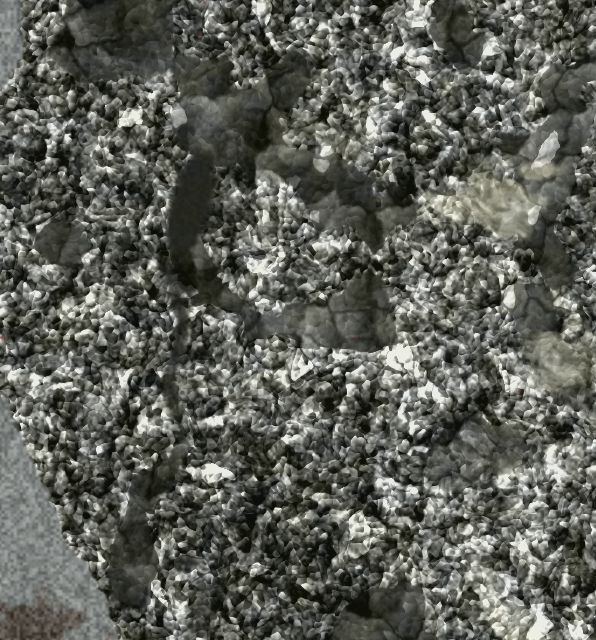
This texture is drawn by a Shadertoy shader. Its source:

```glsl
vec3 hash3(vec2 p) {
    vec3 q = fract(p.xyx * vec3(0.1031, 0.1030, 0.0973));
    q += dot(q, q.yxz + 33.33);
    return fract((q.xxy + q.yzz) * q.zyx);
}

float noise(vec2 p) {
    vec2 i = floor(p), f = fract(p);
    f = f * f * (3.0 - 2.0 * f);
    return mix(mix(hash3(i).x, hash3(i + vec2(1, 0)).x, f.x),
               mix(hash3(i + vec2(0, 1)).x, hash3(i + vec2(1, 1)).x, f.x), f.y);
}

float fbm(vec2 p) {
    float sum = 0.0, gain = 0.5;
    for (int i = 0; i < 4; i++) {
        sum += gain * noise(p);
        p = mat2(0.8, 0.6, -0.6, 0.8) * p * 2.03 + 17.0;
        gain *= 0.5;
    }
    return sum / 0.9375;
}

// Randomly turned, elongated cells: x = tone, y = tilt shading, z = gap to the next cell
vec3 facets(vec2 p) {
    vec2 cell = floor(p), shade = vec2(0);
    float nearest = 9.0, second = 9.0, total = 0.0;
    for (int y = -1; y <= 1; y++)
    for (int x = -1; x <= 1; x++) {
        vec2 id = cell + vec2(x, y);
        vec3 h = hash3(id + 40.0);
        vec2 d = p - id - 0.1 - 0.8 * h.xy;
        vec2 axis = vec2(cos(6.283 * h.z), sin(6.283 * h.z));
        float r = length(vec2(dot(d, axis) * 0.7, dot(d, vec2(-axis.y, axis.x)) * 1.4));
        float weight = exp(-22.0 * r);
        shade += weight * vec2(hash3(id + 171.0).y, dot(d, axis + vec2(-0.4, 0.6)));
        total += weight;
        second = min(second, max(nearest, r));
        nearest = min(nearest, r);
    }
    return vec3(shade / total, second - nearest);
}

// Soft, ragged ellipse
float patchMask(vec2 p, vec2 center, vec2 radius, float ragged) {
    return 1.0 - smoothstep(0.65, 1.1, length((p - center) / radius) + ragged);
}

void mainImage(out vec4 fragColor, in vec2 fragCoord) {
    vec2 p = fragCoord / iResolution.y;
    vec2 warp = vec2(fbm(p * 22.0), fbm(p * 22.0 + 60.0)) - 0.5;
    vec2 q = p + 0.035 * warp;
    float ragged = 1.6 * (fbm(p * 28.0 + 9.0) - 0.5);

    // Crushed rock from coarse lumps down to fine grit
    vec3 flake = facets(q * 11.0 + 5.0);
    vec3 lump = facets(q * 17.0 + 30.0);
    vec3 chip = facets(q * 40.0);
    vec3 grain = facets((p + 0.012 * warp) * 92.0);
    float grit = noise(p * 210.0) - 0.5;
    float smoothFace = smoothstep(0.80, 0.90, flake.x);

    float detail = 2.1 * (grain.x - 0.5) + 1.1 * grain.y + 1.5 * grit
                 + 1.3 * (chip.x - 0.5) + 1.2 * chip.y
                 - 0.6 * (1.0 - smoothstep(0.0, 0.22, chip.z));
    float level = 0.3 + detail * (1.0 - 0.75 * smoothFace) - 0.8 * smoothFace;
    level += 0.8 * (lump.x - 0.5) + 0.9 * lump.y;
    level -= 0.9 * (1.0 - smoothstep(0.0, 0.2, lump.z)) * smoothstep(0.35, 0.6, fbm(p * 14.0));
    level += 2.4 * (fbm(p * 4.0 + 3.0) - 0.5) + 0.5 * (p.x - 0.45);

    // Bright slivers and pale crystal clusters with streaked cleavage
    level += 1.8 * smoothstep(0.93, 0.98, facets(q * 31.0 + 80.0).x);
    float streak = noise(mat2(0.8, 0.6, -0.6, 0.8) * q * vec2(60, 130));
    float crystal = patchMask(p, vec2(0.75, 0.685), vec2(0.085, 0.055), ragged);
    crystal = max(crystal, patchMask(p, vec2(0.84, 0.733), vec2(0.034, 0.018), 0.5 * ragged));
    crystal = max(crystal, 0.8 * patchMask(p, vec2(0.88, 0.44), vec2(0.06, 0.05), ragged));
    crystal = max(crystal, 0.7 * patchMask(p, vec2(0.81, 0.03), vec2(0.04), ragged));
    crystal = max(crystal, 0.4 * patchMask(p, vec2(0.49, 0.79), vec2(0.08, 0.05), ragged));
    level = mix(level, 0.5 * level + 0.6 + 1.3 * streak, crystal);

    // Deep hollow with a thin crack below it
    float hollow = patchMask(p, vec2(0.295 + 0.2 * (p.y - 0.67), 0.68), vec2(0.036, 0.10), 0.5 * ragged);
    float crackX = 0.275 + 0.05 * (fbm(vec2(p.y * 12.0, 2.0)) - 0.5);
    float crack = (1.0 - smoothstep(0.004, 0.016, abs(p.x - crackX)))
                * smoothstep(0.30, 0.38, p.y) * (1.0 - smoothstep(0.58, 0.63, p.y));
    level = mix(level, -1.35 + 0.3 * grit, max(hollow, 0.75 * crack));

    float root = clamp(0.583 + 0.152 * level, 0.22, 0.96);
    float value = root * root;
    vec3 color = value + vec3(0.0, 0.008, -0.022);
    color += vec3(0.02, 0.01, -0.025) * (noise(p * 30.0 + 7.0) - 0.5 + crystal);

    // Sparse red specks
    vec3 speck = hash3(floor(p * 130.0) + 300.0);
    float speckDisc = 1.0 - smoothstep(0.15, 0.4, length(fract(p * 130.0) - 0.5));
    color = mix(color, vec3(0.55, 0.20, 0.20), 0.7 * speckDisc * step(0.9993, speck.z));

    // Fine grey ground showing at the left margin
    float border = max(0.19 - 0.51 * p.y, 0.032 * smoothstep(0.84, 0.93, p.y));
    border += 0.05 * (fbm(p * 18.0 + 50.0) - 0.5);
    float ground = (1.0 - smoothstep(-0.004, 0.004, p.x - border))
                 * max(1.0 - smoothstep(0.36, 0.39, p.y), smoothstep(0.84, 0.88, p.y));
    vec3 groundColor = mix(vec3(0.50, 0.52, 0.51), vec3(0.33, 0.30, 0.27),
                           patchMask(p, vec2(0.03, 0.0), vec2(0.11, 0.08), ragged));
    groundColor += 0.22 * grit + 0.12 * (noise(p * 110.0) - 0.5);
    color = mix(color, groundColor, ground);

    fragColor = vec4(clamp(color, 0.0, 1.0), 1.0);
}
```
